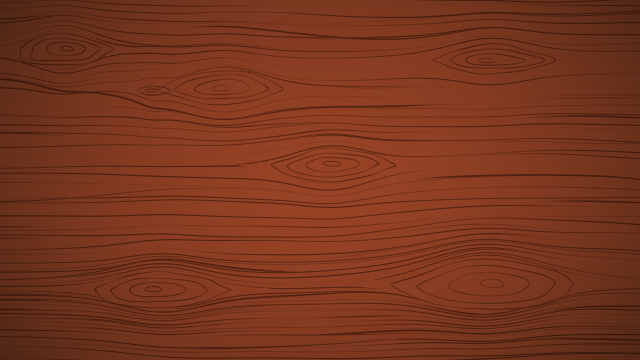
Reproduce this texture procedurally as a Shadertoy shader.

```glsl
// Reddish brown wooden board with fine drawn grain lines, eye-shaped knots and shaded corners.

// Each knot: centre x, centre y, half width, half height, in canvas heights
const vec4 KNOTS[7] = vec4[7](
    vec4(0.174, 0.863, 0.142, 0.050),
    vec4(0.625, 0.755, 0.182, 0.052),
    vec4(0.425, 0.748, 0.055, 0.015),
    vec4(1.365, 0.835, 0.185, 0.044),
    vec4(0.920, 0.540, 0.178, 0.047),
    vec4(0.447, 0.195, 0.210, 0.052),
    vec4(1.350, 0.210, 0.275, 0.074));

float hash(vec2 p) {
    vec3 q = fract(p.xyx * vec3(0.1031, 0.1030, 0.0973));
    q += dot(q, q.yzx + 33.33);
    return fract((q.x + q.y) * q.z);
}

float noise(vec2 p) {
    vec2 i = floor(p), f = fract(p);
    f = f * f * (3.0 - 2.0 * f);
    return mix(mix(hash(i), hash(i + vec2(1, 0)), f.x),
               mix(hash(i + vec2(0, 1)), hash(i + vec2(1, 1)), f.x), f.y);
}

// Coverage of a line; hairlines fade instead of vanishing
float ink(float distPx, float halfPx) {
    return clamp(0.5 + max(halfPx, 0.5) - distPx, 0.0, 1.0) * min(1.0, 2.0 * halfPx);
}

float slope(float v) {
    return max(length(vec2(dFdx(v), dFdy(v))), 1e-5);
}

// Wandering strokes, one per unit of v, swelling and tapering along x
float strokes(float v, float x, float seed, float thinnest, float halfWidth) {
    float g = slope(v), cover = 0.0;
    for (int i = -1; i <= 1; i++) {
        float id = floor(v) + float(i);
        float centre = id + 0.5 + 0.9 * (noise(vec2(x * 1.4 + 9.0, id * 3.0 + seed)) - 0.5);
        float swell = smoothstep(thinnest, 1.0, noise(vec2(x * 2.3, id * 5.0 + seed + 40.0)));
        cover = max(cover, ink(abs(v - centre) / g, swell * halfWidth));
    }
    return cover;
}

// Rings inside a knot: round at the heart, lens-shaped at the rim
float knotRings(vec2 q, float count, float seed, float res) {
    q += 0.26 * (vec2(noise(q * 1.6 + seed), noise(q * 1.6 + seed + 31.0)) - 0.5);
    float r = length(q);
    float lens = q.x * q.x + sqrt(q.y * q.y + 0.006) - 0.04;
    float e = mix(r, lens, clamp(r * r, 0.0, 1.0) * 0.85);
    vec2 dent = q - vec2(0.2, 0.04);
    e += 0.16 * exp(-90.0 * dot(dent, dent));
    float d = abs(fract(e * count) - 0.6) / count / slope(e);
    float swell = 0.3 + 0.7 * noise(q * 2.5 + seed + 70.0);
    return ink(d, swell * 0.0017 * res) * step(e, 1.0);
}

void mainImage(out vec4 fragColor, in vec2 fragCoord) {
    float res = iResolution.y;
    vec2 p = fragCoord / res;
    vec2 uv = fragCoord / iResolution.xy;

    // Grain bends round the knots and stays out of them
    float bend = 0.0, outside = 1.0, rings = 0.0;
    for (int i = 0; i < 7; i++) {
        vec4 k = KNOTS[i];
        vec2 d = p - k.xy, q = d / k.zw;
        float h = 1.08 * k.w * exp(-1.5 * q.x * q.x);
        float push = h * exp(-max(abs(d.y) - h, 0.0) / 0.05);
        bend += sign(d.y) * min(push, abs(d.y));
        float clear = clamp((abs(d.y) - h) * res + 0.5, 0.0, 1.0);
        outside *= mix(1.0, clear, smoothstep(0.0, 0.005, h));
        float count = k.w < 0.03 ? 2.0 : 4.0;
        rings = max(rings, knotRings(q, count, float(i) * 13.0, res));
    }

    // Slow waves, with tighter grain in the lower part
    float y = p.y - bend;
    y += 0.06 * (noise(vec2(p.x * 1.3, p.y * 3.5)) - 0.5);
    y += 0.008 * (noise(vec2(p.x * 4.0 + 20.0, p.y * 9.0)) - 0.5);
    float v = 37.0 * y + 10.0 * smoothstep(-0.05, 0.36, y);

    float fine = strokes(v, p.x, 11.0, 0.0, 0.0017 * res);
    float bold = strokes(v * 0.43 + 0.9 * noise(vec2(p.x * 1.2, y * 4.0)),
                         p.x * 1.3, 217.0, 0.4, 0.0026 * res);
    float line = max(max(fine, bold) * outside, rings);

    // Warm centre falling off to dark corners, with faint uneven stain
    vec2 c = (uv - vec2(0.51, 0.49)) * vec2(2.0, 1.5);
    vec3 wood = mix(vec3(0.588, 0.259, 0.146), vec3(0.31, 0.15, 0.083),
                    clamp(dot(c, c) / 1.56, 0.0, 1.0));
    wood *= 1.0 + 0.02 * (noise(vec2(p.x * 2.0, y * 9.0)) - 0.5);

    fragColor = vec4(wood * mix(vec3(1.0), vec3(0.60, 0.55, 0.51), line), 1.0);
}
```
